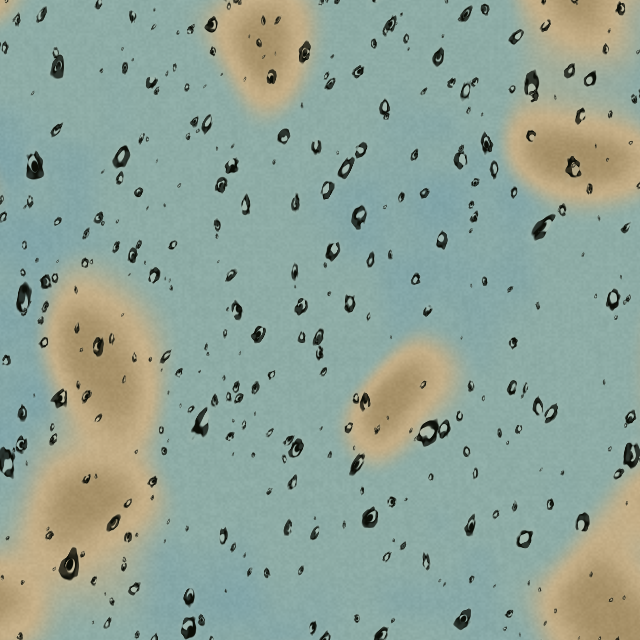
Give the GLSL for this texture, as a WebGL 1 fragment shader.

```glsl
precision highp float;
// Tilted dark-rimmed droplets scattered over teal ground with soft tan stains.
uniform vec2 u_resolution;

const vec3 TEAL = vec3(0.555, 0.675, 0.650);
const vec3 BLUE_TEAL = vec3(0.500, 0.645, 0.660);
const vec3 SAND = vec3(0.770, 0.685, 0.530);
const vec3 OCHRE = vec3(0.650, 0.565, 0.405);
const vec3 INK = vec3(0.040, 0.050, 0.025);
const vec3 PALE = vec3(0.800, 0.830, 0.760);

float hash(vec2 p) {
  return fract(sin(dot(p, vec2(127.1, 311.7))) * 43758.5453);
}

float noise(vec2 p) {
  vec2 i = floor(p);
  vec2 f = fract(p);
  f = f * f * (3.0 - 2.0 * f);
  float low = mix(hash(i), hash(i + vec2(1.0, 0.0)), f.x);
  float high = mix(hash(i + vec2(0.0, 1.0)), hash(i + 1.0), f.x);
  return mix(low, high, f.y);
}

// 1 inside the radius, 0 outside, with a soft edge.
float disc(float dist, float radius, float soft) {
  return 1.0 - smoothstep(radius - soft, radius + soft, dist);
}

// Sum of soft blobs, spread evenly by a low-discrepancy sequence.
float stainField(vec2 p) {
  vec2 warp = vec2(noise(p * 6.0), noise(p * 6.0 + 31.0)) - 0.5;
  vec2 q = p + warp * 0.13;
  float field = 0.0;
  for (int i = 0; i < 6; i++) {
    float k = float(i);
    vec2 center = fract(vec2(0.14, 0.20) + k * vec2(0.7549, 0.5698));
    vec2 d = fract(q - center + 0.5) - 0.5;
    float radius = mix(0.085, 0.14, hash(vec2(k, 4.7)));
    field += exp(-dot(d, d) / (radius * radius));
  }
  return field;
}

vec3 groundColor(vec2 p) {
  float field = stainField(p);
  float drift = noise(p * 3.0 + 9.0) * 0.7 + noise(p * 16.0) * 0.3;
  vec3 teal = mix(TEAL, BLUE_TEAL, smoothstep(0.45, 0.9, drift));
  vec3 tan = mix(SAND, OCHRE, smoothstep(0.55, 1.0, field + 0.2 * (drift - 0.5)));
  return mix(teal, tan, smoothstep(0.20, 0.62, field));
}

// One droplet: x = ink, y = glint, z = pale halo.
vec3 droplet(vec2 d, float size, vec2 seed, float blur) {
  float angle = 0.3 + (hash(seed + 1.3) - 0.5) * 0.9;
  vec2 axis = vec2(sin(angle), cos(angle));
  float width = mix(0.42, 0.72, hash(seed + 2.9));
  vec2 q = vec2(dot(d, vec2(axis.y, -axis.x)) / width, dot(d, axis)) / size;
  q.x *= 1.0 + 0.45 * (hash(seed + 4.1) - 0.3) * q.y;

  float wobble = noise(q * 1.9 + seed * 7.3) - 0.5;
  float soft = blur / (size * width);
  float r = length(q) + wobble * 0.5;
  float body = disc(r, 1.0, soft);

  // Off-centre hole, sometimes cut to a crescent by a dark pupil.
  vec2 shift = (vec2(hash(seed + 5.7), hash(seed + 6.3)) - 0.5) * 0.55;
  float hole = disc(length(q - shift) - wobble * 0.5, 0.52, soft);
  float pupil = disc(length(q + shift * 0.7), 0.42, soft);
  hole *= 1.0 - pupil * step(0.45, hash(seed + 8.9));

  float strength = mix(0.75, 1.0, smoothstep(-0.3, 0.1, wobble));
  float halo = disc(r, 1.35, 0.25 + soft) * (1.0 - body);
  return vec3(body * (1.0 - hole) * strength, body * hole, halo);
}

// Droplets of one size class on a jittered grid, gathered in loose clumps.
vec3 dropletLayer(vec2 p, float cells, float size, float density, float blur) {
  vec2 base = floor(p * cells);
  vec3 cover = vec3(0.0);
  for (int y = -1; y <= 1; y++) {
    for (int x = -1; x <= 1; x++) {
      vec2 cell = base + vec2(float(x), float(y));
      vec2 seed = cell + cells * 1.7;
      float clump = 0.4 + 1.2 * noise(cell / cells * 6.0 + cells);
      if (hash(seed) < density * clump) {
        vec2 jitter = vec2(hash(seed + 11.3), hash(seed + 17.9));
        float scale = size * mix(0.7, 1.3, hash(seed + 23.1));
        vec2 offset = p - (cell + jitter) / cells;
        cover = max(cover, droplet(offset, scale, seed, blur));
      }
    }
  }
  return cover;
}

void main() {
  vec2 p = gl_FragCoord.xy / u_resolution.y;
  float blur = max(0.7 / u_resolution.y, 0.0011);
  vec3 color = groundColor(p);
  color += (noise(p * 300.0) - 0.5) * 0.035 + (noise(p * 90.0) - 0.5) * 0.015;

  vec3 cover = dropletLayer(p, 7.0, 0.0185, 0.45, blur);
  cover = max(cover, dropletLayer(p, 13.0, 0.0120, 0.48, blur));
  cover = max(cover, dropletLayer(p, 19.0, 0.0072, 0.38, blur));
  cover = max(cover, dropletLayer(p, 34.0, 0.0030, 0.12, blur));

  color = mix(color, PALE, cover.z * 0.12);
  color = mix(color, PALE, cover.y * 0.35);
  color = mix(color, INK, cover.x);
  gl_FragColor = vec4(color, 1.0);
}
```
